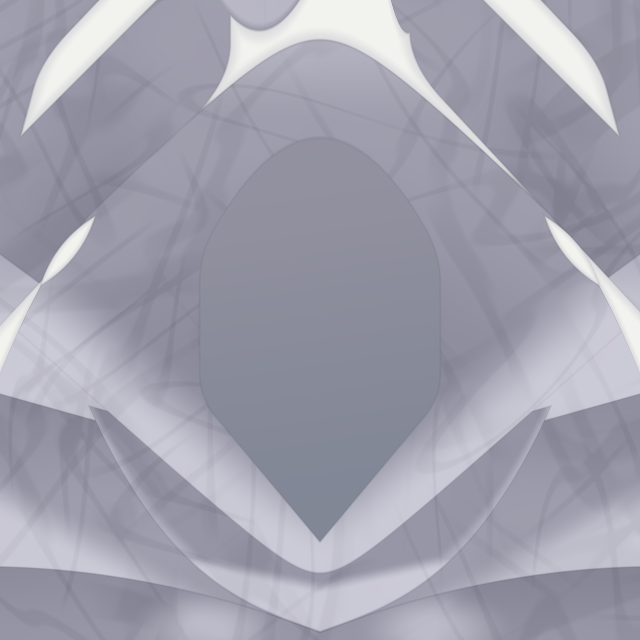
This background is drawn by a Shadertoy shader. Its source:

```glsl
#define WHITE vec3(0.95, 0.95, 0.935)
#define LIGHT vec3(0.79, 0.785, 0.835)
#define MID vec3(0.62, 0.615, 0.675)
#define DARK vec3(0.55, 0.55, 0.615)
#define HOLE_TOP vec3(0.575, 0.57, 0.625)
#define HOLE_LOW vec3(0.51, 0.53, 0.59)
#define VEIN_LAYERS 7
#define VEIN_DEPTH 0.028
#define OUTLINE 0.05

float hash(vec2 p) {
    return fract(sin(dot(p, vec2(127.1, 311.7))) * 43758.5453);
}

float noise(vec2 p) {
    vec2 i = floor(p), f = fract(p);
    f = f * f * (3.0 - 2.0 * f);
    return mix(mix(hash(i), hash(i + vec2(1, 0)), f.x),
               mix(hash(i + vec2(0, 1)), hash(i + vec2(1, 1)), f.x), f.y);
}

float smoothMax(float a, float b, float k) {
    float h = max(k - abs(a - b), 0.0) / k;
    return max(a, b) + h * h * k * 0.25;
}

// Long crossing strands: contours of stretched noise at several angles
float veins(vec2 p) {
    float sum = 0.0;
    for (int i = 0; i < VEIN_LAYERS; i++) {
        float seed = float(i);
        float angle = 0.5 + seed * 0.83;
        vec2 along = vec2(cos(angle), sin(angle));
        vec2 q = vec2(dot(p, along), dot(p, vec2(-along.y, along.x)));
        q.y += 0.025 * sin(q.x * 7.0 + seed);
        float n = noise(q * vec2(2.5, 15.0) + seed * 17.3);
        float strand = 1.0 - smoothstep(0.025, 0.06, abs(n - 0.5));
        sum += strand * smoothstep(0.35, 0.65, noise(q * vec2(5.0, 8.0) + seed * 9.1));
    }
    return min(sum, 2.0);
}

// Fill a shape of signed distance d and trace its rim
void paint(inout vec3 col, vec3 tint, float d, float rim) {
    float px = 1.0 / iResolution.y;
    col = mix(col, tint, smoothstep(px, -px, d));
    col -= rim * (1.0 - smoothstep(0.0, 0.0012 + px, abs(d)));
}

vec3 glow(float d) {
    return mix(vec3(0.87, 0.87, 0.88), WHITE, smoothstep(0.0, 0.018, -d));
}

void mainImage(out vec4 fragColor, in vec2 fragCoord) {
    vec2 p = fragCoord / iResolution.xy;
    float y = p.y, t = 1.0 - y;
    float m = abs(p.x - 0.5);
    float left = step(p.x, 0.5);

    // Upper wings
    vec3 col = mix(DARK, MID, smoothstep(0.5, 0.95, y + 0.12 * sin(m * 14.0)));

    // Side bands that sweep outward
    float bandTop = 0.555 + 0.74 * (m - 0.435);
    float bandLow = 0.33 + 0.28 * (m - 0.305);
    vec3 band = mix(LIGHT, MID, smoothstep(0.47, 0.64, y) * 0.65);
    paint(col, band, (y - bandTop) * 0.8, OUTLINE);

    // Lower leaves, dark above and bright along the fold
    float fold = 0.08 + 0.55 * (m - 0.19);
    vec3 leaf = mix(DARK, MID, smoothstep(0.4, 0.18, y));
    leaf = mix(leaf, LIGHT, smoothstep(fold + 0.015, fold - 0.06, y));
    paint(col, leaf, y - bandLow, OUTLINE);

    // Floor under the leaves
    float leafLow = 0.012 + 0.39 * m - 0.37 * m * m;
    vec3 ground = mix(DARK, MID, smoothstep(0.12, 0.0, y) * 0.6);
    float patchDist = length((vec2(m, y) - vec2(0.18, 0.015)) * vec2(1.0, 1.8));
    ground = mix(ground, LIGHT, 0.75 * smoothstep(0.13, 0.02, patchDist));
    paint(col, ground, y - min(leafLow, 0.115), OUTLINE);

    // Bowl beneath the ring
    float bowlLow = 0.013 + 0.35 * m + 4.8 * m * m * m;
    float bowlDist = max((bowlLow - y) * 0.75, y - bandLow - 0.02);
    float bowlLight = smoothstep(0.095, 0.07, y - 0.22 * m);
    bowlLight = max(bowlLight, 0.5 * smoothstep(0.03, 0.0, y - bowlLow));
    paint(col, mix(mix(DARK, MID, 0.5), LIGHT, bowlLight), bowlDist, OUTLINE);

    // Great pointed ring
    float bend = max(m - 0.35, 0.0);
    float ringTop = 1.038 - sqrt(m * m + 0.01) - 5.0 * bend * bend;
    float ringLow = 0.055 + sqrt(0.81 * m * m + 0.0025);
    float ringDist = max((y - ringTop) * 0.72, (ringLow - y) * 0.75);
    vec3 ring = mix(DARK, MID, smoothstep(0.45, 0.75, y + 0.5 * (m - 0.2)));
    ring = mix(ring, LIGHT, 0.5 * smoothstep(0.8, 0.95, y));
    ring = mix(ring, LIGHT, 1.0 - smoothstep(0.025, 0.18, y - ringLow));
    paint(col, ring, ringDist, 0.6 * OUTLINE);

    // Strands over every leaf
    col -= VEIN_DEPTH * veins(p);
    col += 0.012 * (noise(p * vec2(9.0, 13.0)) - 0.3);

    // Bright sky between wings, with two small hanging tips
    float wingEdge = smoothMax(0.14, 0.14 + 0.93 * (t - 0.1) - 0.02 * left, 0.05);
    float skyDist = smoothMax((ringTop - y) * 0.75, (m - wingEdge) * 0.8, 0.006);
    float tipA = 0.952 + 12.0 * (p.x - 0.405) * (p.x - 0.405);
    float tipB = 0.948 + 70.0 * (p.x - 0.638) * (p.x - 0.638);
    skyDist = max(skyDist, (y - min(tipA, tipB)) * 0.6);
    paint(col, glow(skyDist), skyDist, OUTLINE);
    col = mix(col, LIGHT, 0.6 * smoothstep(0.0, 0.015, y - tipA));

    // Slanted slits near the upper corners
    float slitOuter = -smoothMax(-0.345 - 0.95 * t, -0.41 - 0.27 * t, 0.03);
    float slitDist = max((0.255 + t - m) * 0.7, (m - slitOuter) * 0.75);
    paint(col, glow(slitDist), slitDist, OUTLINE);

    // Small lens slits beside the ring
    vec2 q = vec2(m, y) - vec2(0.394, 0.608);
    float s = dot(q, vec2(0.62, -0.785)) / 0.069;
    float lensDist = abs(dot(q, vec2(0.785, 0.62))) - 0.013 * (1.0 - s * s);
    paint(col, glow(lensDist * 2.0), lensDist, OUTLINE);

    // Smooth central opening
    float holeTop = 0.785 - 5.2 * m * m;
    float holeLow = 0.153 + 1.2 * m;
    float holeDist = max((holeLow - y) * 0.64, (y - holeTop) * 0.6);
    holeDist = smoothMax(holeDist, m - 0.188, 0.025);
    vec3 hole = mix(HOLE_LOW, HOLE_TOP, smoothstep(0.2, 0.8, y + 0.15 * (0.5 - p.x)));
    paint(col, hole, holeDist, 0.6 * OUTLINE);

    fragColor = vec4(clamp(col, 0.0, 1.0), 1.0);
}
```
